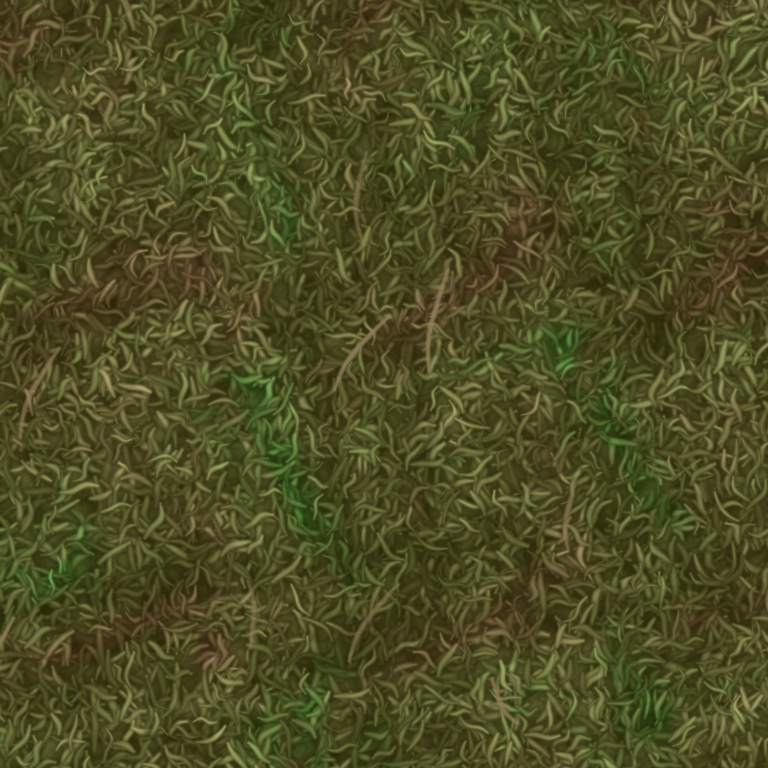
This texture is drawn by a WebGL 2 fragment shader. Its source:

```glsl
#version 300 es
precision highp float;
// Short, matted lawn seen from above: layers of small wavy blades are
// scattered on jittered grids and painted over dark thatch, each with a soft
// shadow. Layered sines tint green and brown patches; a few dry straws on top.

uniform vec2 u_resolution;
out vec4 fragColor;

vec4 hash4(vec3 cell) {
  vec4 h = fract(cell.xyzx * vec4(0.1031, 0.1030, 0.0973, 0.1099));
  h += dot(h, h.wzxy + 33.33);
  return fract((h.xxyz + h.yzzw) * h.zywx);
}

// Warped sum of sines, roughly -1 to 1.
float layeredSines(vec2 p) {
  float sum = 0.0, weight = 0.5;
  for (int i = 0; i < 4; i++) {
    p = mat2(0.8, 0.6, -0.6, 0.8) * p + 0.7 * sin(p.yx * 1.3 + 2.1);
    sum += weight * sin(p.x) * cos(p.y + 0.8);
    p *= 1.8;
    weight *= 0.6;
  }
  return sum * 1.5;
}

// Distance to a bent, tapered blade; y of the result runs -1 to 1 along it.
vec2 bladeShape(vec2 q, float angle, float halfLength, vec2 bend, float width) {
  float c = cos(angle), s = sin(angle);
  q = mat2(c, s, -s, c) * q;
  float along = clamp(q.y / halfLength, -1.0, 1.0);
  q.x -= bend.x * (along * along - 0.35) + bend.y * sin(3.5 * along);
  float taper = width * (1.0 - 0.4 * along * along);
  float beyond = max(abs(q.y) - halfLength, 0.0);
  return vec2(length(vec2(q.x, beyond)) - taper, along);
}

// Paints one grid of blades over surface = (tone, hue).
void paintBlades(vec2 p, float layer, inout vec2 surface) {
  vec2 grid = p * (21.0 + 0.9 * layer) + layer * vec2(3.37, 7.61);
  vec2 home = floor(grid);
  for (int y = -1; y <= 1; y++) {
    for (int x = -1; x <= 1; x++) {
      vec2 cell = home + vec2(x, y);
      vec4 a = hash4(vec3(cell, layer + 1.0));
      vec4 b = hash4(vec3(cell, layer + 41.0));
      float angle = 0.25 + 2.2 * (a.z + a.w - 1.0);
      float width = 0.075 + 0.055 * b.z;
      vec2 bend = vec2(0.4, 0.16) * (vec2(b.y, fract(b.x * 13.0)) - 0.5);
      vec2 blade = bladeShape(grid - cell - a.xy, angle,
                              0.32 + 0.32 * b.x, bend, width);
      float shadow = 1.0 - smoothstep(-0.05, 0.18, blade.x);
      float cover = 1.0 - smoothstep(-0.07, 0.06, blade.x);
      float core = 1.0 - smoothstep(-width, 0.03, blade.x);
      float tone = (0.42 + 0.66 * b.w) * (0.58 + 0.42 * core);
      tone *= 0.92 + 0.12 * blade.y;
      surface.x *= 1.0 - 0.33 * shadow;
      surface = mix(surface, vec2(tone, fract(b.w * 17.0 + a.x) - 0.5), cover);
    }
  }
}

// Sparse long stems; returns their coverage.
float dryStraws(vec2 p) {
  vec2 grid = p * 5.0 + 0.3;
  vec2 home = floor(grid);
  float cover = 0.0;
  for (int y = -1; y <= 1; y++) {
    for (int x = -1; x <= 1; x++) {
      vec2 cell = home + vec2(x, y);
      vec4 a = hash4(vec3(cell, 83.0));
      vec4 b = hash4(vec3(cell, 97.0));
      vec2 bend = vec2(0.12 * (b.x - 0.5), 0.006);
      vec2 stem = bladeShape(grid - cell - a.xy, 1.4 * (a.z - 0.5),
                             0.13 + 0.22 * a.w, bend, 0.016);
      float strength = step(0.75, b.y) * (0.5 + 0.45 * b.z);
      cover = max(cover, strength * (1.0 - smoothstep(-0.012, 0.012, stem.x)));
    }
  }
  return cover;
}

void main() {
  vec2 p = gl_FragCoord.xy / min(u_resolution.x, u_resolution.y);

  // Thatch, then blades from bottom to top.
  vec2 surface = vec2(0.26 + 0.18 * layeredSines(p * 70.0), 0.0);
  for (int i = 0; i < 7; i++) paintBlades(p, float(i), surface);

  // Broad variation in light and hue.
  float light = 0.2 * layeredSines(p * 11.0 + 9.0)
              + 0.16 * layeredSines(p * 38.0 + 2.0);
  float tone = max(1.28 * surface.x * (1.0 + light) + 0.05 + 0.2 * light, 0.0);
  float patches = layeredSines(p * 11.0 + 4.0);
  float hue = 0.6 * surface.y + 0.9 * patches * abs(patches) + 0.12 * patches;
  vec3 color = mix(vec3(0.15, 0.14, 0.015), vec3(0.44, 0.44, 0.245), tone);
  vec3 greenShift = vec3(-0.08, 0.025, -0.02);
  vec3 brownShift = vec3(0.04, -0.03, 0.02);
  color += (0.4 + 0.6 * tone) * (max(hue, 0.0) * greenShift
                               + max(-hue, 0.0) * brownShift);

  color = mix(color, vec3(0.58, 0.5, 0.36), dryStraws(p));
  fragColor = vec4(clamp(color, 0.0, 1.0), 1.0);
}
```
